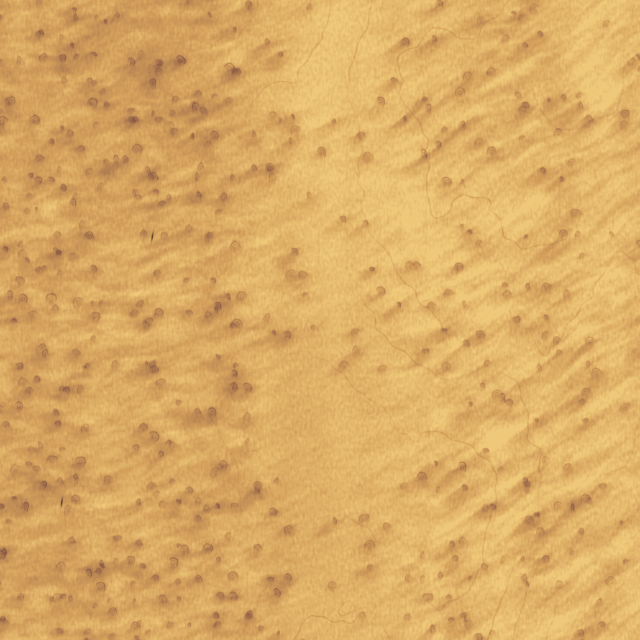
Give the GLSL for this texture, as a three.js fragment shader.

```glsl
varying vec2 vUv;

const vec3 SHADOW_WOOD = vec3(0.71, 0.51, 0.32);
const vec3 HONEY_WOOD = vec3(0.825, 0.62, 0.355);
const vec3 PALE_WOOD = vec3(0.91, 0.745, 0.445);
const vec3 BARK_FLECK = vec3(0.24, 0.15, 0.09);
const float EYE_CELLS = 33.0;

vec2 hash2(vec2 p) {
  vec2 k = vec2(dot(p, vec2(127.1, 311.7)), dot(p, vec2(269.5, 183.3)));
  return fract(sin(k) * 43758.5);
}

float gradientNoise(vec2 p) {
  vec2 i = floor(p), f = fract(p);
  vec2 u = f * f * f * (f * (f * 6.0 - 15.0) + 10.0);
  vec2 e = vec2(0.0, 1.0);
  float a = dot(hash2(i) * 2.0 - 1.0, f);
  float b = dot(hash2(i + e.yx) * 2.0 - 1.0, f - e.yx);
  float c = dot(hash2(i + e.xy) * 2.0 - 1.0, f - e.xy);
  float d = dot(hash2(i + e.yy) * 2.0 - 1.0, f - e.yy);
  return mix(mix(a, b, u.x), mix(c, d, u.x), u.y);
}

float fbm(vec2 p) {
  return gradientNoise(p) + 0.5 * gradientNoise(p * 2.03 + 17.0)
       + 0.25 * gradientNoise(p * 4.1 + 41.0);
}

float bell(float x) { return exp(-x * x); }

float leftSide(float x) { return 1.0 - smoothstep(0.28, 0.54, x); }
float rightSide(float x) { return smoothstep(0.5, 0.76, x); }

// Grain tilts more steeply towards the right
float grainSlope(float x) { return 0.08 + 0.6 * x; }
vec2 alongGrain(vec2 p) { return vec2(p.x, p.y - 0.08 * p.x - 0.3 * p.x * p.x); }

float eyeDensity(vec2 p) {
  float d = 0.11 + 0.56 * leftSide(p.x) + 0.25 * rightSide(p.x);
  return d * (1.0 + 2.2 * gradientNoise(p * 8.0 + 3.0));
}

// Open ring with an inner arc, a dark pith and a stained halo
float eyeMark(vec2 d, float radius, vec2 rnd) {
  d.x *= 1.0 + 0.9 * rnd.x * rnd.x;
  float r = length(d);
  vec2 up = normalize(vec2(1.6 * (rnd.y - 0.5), 0.8));
  float arc = smoothstep(-0.9, 0.5, dot(d, up) / max(r, 0.0001));
  float ring = bell((r - radius) / 0.0015) * arc;
  float inner = 0.6 * bell((r - 0.5 * radius) / 0.0012) * arc;
  float pith = 0.6 * bell(length(d + up * radius * 0.3) / (0.45 * radius));
  return ring + inner + pith + 0.3 * bell(r / (1.3 * radius));
}

// Soft smear beside an eye, crisper on its upper edge
float eyeSmear(vec2 d, float slope, float reach, float wobble) {
  float v = d.y - slope * d.x + 0.002 + wobble;
  float thickness = mix(0.013, 0.005, smoothstep(-0.004, 0.004, v));
  return bell((d.x + 0.005) / reach) * bell(v / thickness);
}

// x: eye marks, y: smears
vec2 birdsEyes(vec2 p, float wobble) {
  vec2 home = floor(p * EYE_CELLS);
  vec2 total = vec2(0.0);
  for (int j = -2; j <= 2; j++) {
    for (int i = -3; i <= 3; i++) {
      vec2 cell = home + vec2(float(i), float(j));
      vec2 centre = (cell - 0.3 + 1.6 * hash2(cell)) / EYE_CELLS;
      vec2 pick = hash2(cell + 71.0), shape = hash2(cell + 133.0);
      float present = step(pick.x, eyeDensity(centre));
      vec2 d = p - centre;
      float radius = mix(0.0035, 0.0078, pick.y);
      float reach = mix(0.015, 0.026, centre.x) * (0.6 + 0.7 * shape.x);
      float slope = grainSlope(centre.x) + 0.5 * (shape.x - 0.5);
      float mark = eyeMark(d, radius, shape) * (0.55 + 0.45 * shape.y);
      float smear = eyeSmear(d, slope, reach, wobble) * (0.3 + shape.y);
      total += present * vec2(mark, smear);
    }
  }
  return total;
}

float growthField(vec2 p) {
  return 5.0 * p.x + 5.0 * gradientNoise(p * vec2(3.6, 1.7) + 5.0)
       + 0.6 * gradientNoise(p * vec2(12.0, 7.0)) + 0.16 * gradientNoise(p * 36.0);
}

// Thin contour lines of even width
float growthLines(vec2 p, float width) {
  vec2 e = vec2(0.001, 0.0);
  float f = growthField(p);
  vec2 slope = vec2(growthField(p + e.xy) - f, growthField(p + e.yx) - f) / e.x;
  return bell((fract(f) - 0.5) / (max(length(slope), 2.0) * width));
}

// Rare short upright bark inclusions
float barkFlecks(vec2 p) {
  vec2 cell = floor(p * 7.0);
  vec2 d = p - (cell + 0.2 + 0.6 * hash2(cell + 9.0)) / 7.0;
  float present = step(hash2(cell + 27.0).x, 0.07);
  return present * bell((d.x - 0.15 * d.y) / 0.0014) * bell(d.y / 0.007);
}

vec3 woodColor(float tone) {
  vec3 low = mix(SHADOW_WOOD, HONEY_WOOD, tone / 0.55);
  vec3 high = mix(HONEY_WOOD, PALE_WOOD, (tone - 0.55) / 0.45);
  return tone < 0.55 ? low : high;
}

void main() {
  vec2 p = vUv;
  float left = leftSide(p.x), right = rightSide(p.x);
  float figure = 0.3 + 0.7 * max(left, right);
  vec2 grain = alongGrain(p);
  grain += 0.03 * gradientNoise(p * 6.0) + 0.014 * gradientNoise(p * 17.0 + 9.0);

  // Broad light, mottled clouds and rippled relief
  float tone = 0.97 - 0.18 * left - 0.02 * right - 0.16 * left * p.y;
  tone += 0.26 * fbm(p * vec2(3.0, 2.4) + 8.0);
  vec2 ripple = grain * vec2(17.0, 38.0);
  float relief = fbm(ripple) - fbm(ripple + vec2(0.1, 0.35));
  float mottle = fbm(grain * vec2(10.0, 23.0) + 31.0);
  tone += figure * (0.36 * mottle + 0.36 * relief);

  // Eyes and their smears
  vec2 warp = 0.003 * vec2(gradientNoise(p * 95.0), gradientNoise(p * 95.0 + 50.0));
  vec2 eyes = birdsEyes(p + warp, 0.016 * gradientNoise(grain * vec2(32.0, 50.0)));
  float broken = clamp(0.9 + 1.5 * gradientNoise(grain * vec2(26.0, 48.0) + 77.0), 0.2, 1.6);
  tone -= 0.62 * (1.0 - exp(-0.95 * eyes.y * broken));
  tone -= 0.72 * min(eyes.x, 1.3);

  // Growth lines and fine fibre
  float lineFade = smoothstep(-0.35, 0.2, gradientNoise(p * 5.0 + 60.0));
  tone -= 0.3 * growthLines(p, 0.0013) * lineFade * (1.0 - 0.7 * left);
  tone += 0.1 * gradientNoise(p * vec2(30.0, 1.5));
  tone += 0.26 * gradientNoise(p * vec2(250.0, 110.0)) + 0.2 * gradientNoise(p * 180.0);

  vec3 color = woodColor(clamp(tone, -0.9, 1.15));
  color = mix(color, BARK_FLECK, 0.8 * left * barkFlecks(p));
  gl_FragColor = vec4(color, 1.0);
}
```
